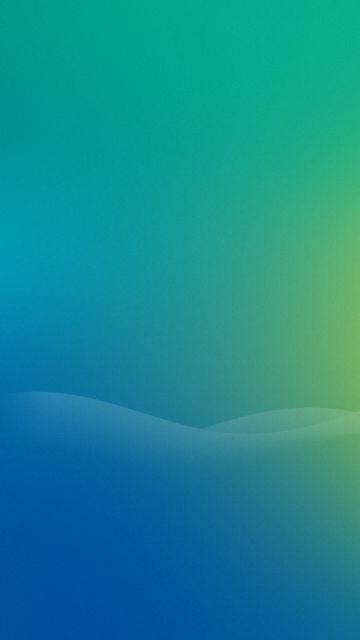
Give the GLSL for this background, as a WebGL 2 fragment shader.

```glsl
#version 300 es
precision highp float;
// Soft blue, teal and green backdrop crossed by two translucent waves.
// Three vertical colour ramps are blended across the canvas by a parabola;
// cosine crests with fading fills lie on top, then a faint grain.

#define FRONT_MID 0.645
#define FRONT_HEIGHT 0.033
#define FRONT_CREST_X 0.10
#define FRONT_HALF_PERIOD 0.59
#define BACK_TOP 0.637
#define BACK_HEIGHT 0.034
#define BACK_CREST_X 0.86
#define BACK_FREQUENCY 5.1
#define WAVE_OPACITY 0.14
#define FADE_DEPTH 0.09
#define GRAIN 0.014

uniform vec2 u_resolution;
out vec4 outColor;

const int STOPS = 6;

// Evenly spaced colour stops, from top to bottom
const vec3 LEFT_RAMP[STOPS] = vec3[STOPS](
    vec3(0.00, 0.60, 0.54), vec3(0.00, 0.57, 0.58), vec3(0.00, 0.60, 0.70),
    vec3(0.01, 0.44, 0.65), vec3(0.00, 0.34, 0.61), vec3(0.00, 0.32, 0.61));
const vec3 CENTRE_RAMP[STOPS] = vec3[STOPS](
    vec3(0.00, 0.66, 0.56), vec3(0.02, 0.63, 0.57), vec3(0.10, 0.60, 0.59),
    vec3(0.14, 0.52, 0.57), vec3(0.04, 0.39, 0.60), vec3(0.00, 0.33, 0.61));
const vec3 RIGHT_RAMP[STOPS] = vec3[STOPS](
    vec3(0.03, 0.68, 0.55), vec3(0.13, 0.69, 0.51), vec3(0.40, 0.71, 0.43),
    vec3(0.43, 0.69, 0.39), vec3(0.26, 0.57, 0.47), vec3(0.05, 0.43, 0.58));

float hash(vec2 cell) {
    vec3 q = fract(cell.xyx * 0.1031);
    q += dot(q, q.yzx + 33.33);
    return fract((q.x + q.y) * q.z);
}

// Catmull-Rom curve through the colour stops
vec3 ramp(vec3 stops[STOPS], float position) {
    float s = clamp(position, 0.0, 1.0) * float(STOPS - 1);
    int i = min(int(s), STOPS - 2);
    float t = s - float(i);
    vec3 a = stops[max(i - 1, 0)];
    vec3 b = stops[i];
    vec3 c = stops[i + 1];
    vec3 d = stops[min(i + 2, STOPS - 1)];
    return b + 0.5 * t * (c - a + t * (2.0 * a - 5.0 * b + 4.0 * c - d
                         + t * (3.0 * (b - c) + d - a)));
}

vec3 backdrop(vec2 p) {
    vec3 left = ramp(LEFT_RAMP, p.y);
    vec3 centre = ramp(CENTRE_RAMP, p.y);
    vec3 right = ramp(RIGHT_RAMP, p.y);
    float x = p.x;
    return left * (1.0 - x) * (1.0 - 2.0 * x)
         + centre * 4.0 * x * (1.0 - x)
         + right * x * (2.0 * x - 1.0);
}

float frontCrest(float x) {
    float phase = 3.14159 * (x - FRONT_CREST_X) / FRONT_HALF_PERIOD;
    return FRONT_MID - FRONT_HEIGHT * cos(phase);
}

float backCrest(float x) {
    return BACK_TOP + BACK_HEIGHT * (1.0 - cos(BACK_FREQUENCY * (x - BACK_CREST_X)));
}

void main() {
    vec2 uv = gl_FragCoord.xy / u_resolution;
    vec2 p = vec2(uv.x, 1.0 - uv.y);
    float edge = 0.8 / u_resolution.y;
    vec3 color = backdrop(p);

    // Depth below each crest
    float frontDepth = p.y - frontCrest(p.x);
    float backDepth = p.y - backCrest(p.x);
    float inFront = smoothstep(-edge, edge, frontDepth);
    float inBack = smoothstep(-edge, edge, backDepth) * (1.0 - inFront);

    // Back wave shows only on the right, above the front crest
    inBack *= smoothstep(0.50, 0.62, p.x);
    float backFill = inBack * mix(0.85, 0.55, clamp(backDepth / 0.03, 0.0, 1.0));

    // Front wave fades with depth; its lower rim sharpens to the right
    float fromRight = 1.0 - p.x;
    float rim = 0.678 + 0.115 * pow(max(fromRight, 0.0), 1.3);
    float softness = mix(2.0 * edge, 0.05, clamp(fromRight * 2.2, 0.0, 1.0));
    float frontFill = inFront * clamp(1.0 - frontDepth / FADE_DEPTH, 0.0, 1.0);
    frontFill *= 1.0 - smoothstep(rim - softness, rim + softness, p.y);
    frontFill *= smoothstep(-0.02, 0.16, p.x);

    color = mix(color, vec3(0.95, 0.98, 1.0), WAVE_OPACITY * (backFill + frontFill));

    // Fine grain on a canvas-sized grid
    color += GRAIN * (hash(floor(uv * vec2(288.0, 512.0))) - 0.5);
    outColor = vec4(clamp(color, 0.0, 1.0), 1.0);
}
```
